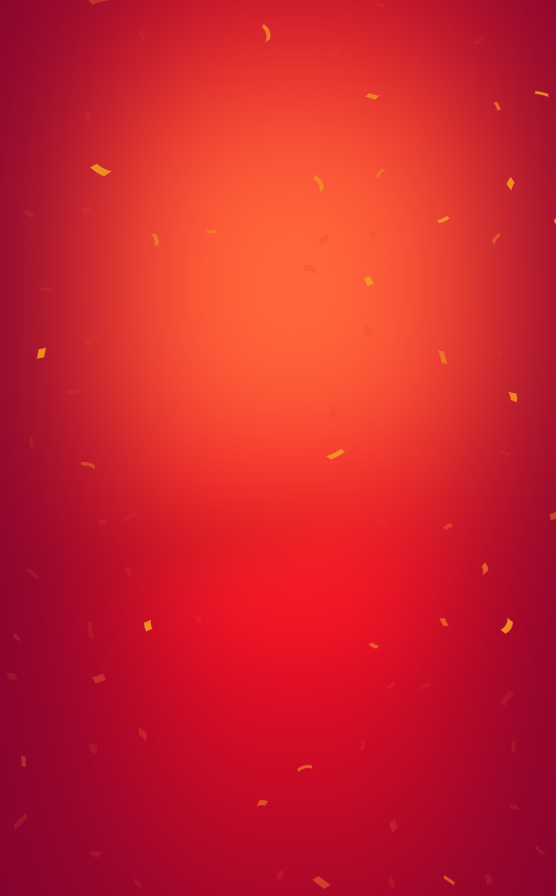
Give the GLSL for this background, as a WebGL 1 fragment shader.

```glsl
precision highp float;

uniform vec2 u_resolution;

const vec3 WINE = vec3(0.50, 0.01, 0.18);
const vec3 CRIMSON = vec3(0.93, 0.06, 0.135);
const vec3 SCARLET = vec3(0.98, 0.08, 0.15);
const vec3 ORANGE = vec3(1.0, 0.395, 0.23);
const vec3 GOLD = vec3(0.96, 0.60, 0.13);
const vec3 EMBER = vec3(0.88, 0.24, 0.20);

const vec2 BODY_CENTER = vec2(0.53, 0.55);
const vec2 BODY_SIZE = vec2(0.40, 0.566);
const vec2 GLOW_CENTER = vec2(0.53, 0.68);
const float GLOW_WIDTH = 0.37;
const float GLOW_BELOW = 0.235;
const float GLOW_ABOVE = 0.265;
const vec2 HOT_CENTER = vec2(0.54, 0.33);
const vec2 HOT_SIZE = vec2(0.20, 0.075);
const vec2 SHADE_CENTER = vec2(0.36, 0.40);
const vec2 SHADE_SIZE = vec2(0.24, 0.05);

const float CELL = 0.105;
const float CONFETTI_EDGE_DENSITY = 0.62;
const float CONFETTI_CORE_DENSITY = 0.16;

float hash(vec2 p) {
  vec3 q = fract(vec3(p.xyx) * 0.1031);
  q += dot(q, q.yzx + 33.33);
  return fract((q.x + q.y) * q.z);
}

// Soft ellipse with an adjustable falloff on each axis
float softEllipse(vec2 offset, vec2 size, vec2 falloff) {
  vec2 d = pow(abs(offset / size), falloff);
  return exp(-d.x - d.y);
}

vec3 backdrop(vec2 uv) {
  float body = softEllipse(uv - BODY_CENTER, BODY_SIZE, vec2(2.4, 3.0));
  vec3 color = mix(WINE, CRIMSON, body);

  // Bright red pool under the glow
  float hot = softEllipse(uv - HOT_CENTER, HOT_SIZE, vec2(2.0));
  color = mix(color, SCARLET, 0.6 * hot);

  // Warm upper glow, longer above than below
  vec2 offset = uv - GLOW_CENTER;
  float height = offset.y < 0.0 ? GLOW_BELOW : GLOW_ABOVE;
  float glow = softEllipse(offset, vec2(GLOW_WIDTH, height), vec2(2.3, 2.5));
  color = mix(color, ORANGE, glow);

  // Faint slanted fold along the lower left of the glow
  vec2 fold = uv - SHADE_CENTER;
  fold.y -= 0.12 * fold.x;
  float shade = softEllipse(fold, SHADE_SIZE, vec2(2.0));
  return color * (1.0 - 0.05 * shade);
}

// Curved, skewed paper strip: returns its coverage
float paperStrip(vec2 p, float angle, vec2 halfSize, float bend, float skew) {
  float c = cos(angle);
  float s = sin(angle);
  p = vec2(c * p.x + s * p.y, c * p.y - s * p.x);
  p.y += bend * p.x * p.x;
  p.x += skew * p.y;
  vec2 d = abs(p) - halfSize;
  float pixel = 1.0 / u_resolution.x;
  return 1.0 - smoothstep(-0.5 * pixel, pixel, max(d.x, d.y));
}

vec3 addConfetti(vec3 color, vec2 p, float aspect) {
  vec2 cell = floor(p / CELL);
  vec2 seed = cell + 7.0;

  // Sparse near the middle, denser toward the frame
  vec2 side = (cell + 0.5) * CELL / vec2(1.0, aspect) - vec2(0.5, 0.47);
  float rim = smoothstep(0.12, 0.48, length(side));
  float density = mix(CONFETTI_CORE_DENSITY, CONFETTI_EDGE_DENSITY, rim);
  float present = step(hash(seed), density);

  vec2 jitter = vec2(hash(seed + 19.7), hash(seed + 41.3));
  vec2 center = (cell + mix(vec2(0.2), vec2(0.8), jitter)) * CELL;
  float angle = 3.14159 * hash(seed + 63.1);
  float size = hash(seed + 87.9);
  vec2 halfSize = vec2(mix(0.007, 0.015, size * size),
                       mix(0.0018, 0.006, hash(seed + 109.2)));
  float bend = mix(-25.0, 25.0, hash(seed + 131.6));
  float skew = mix(-0.7, 0.7, hash(seed + 157.4));
  float cover = paperStrip(p - center, angle, halfSize, bend, skew);

  // Some strips shine, the others sink into the red
  float shine = smoothstep(0.35, 0.85, hash(seed + 173.8));
  vec3 paper = mix(EMBER, GOLD, shine);
  return mix(color, paper, present * cover * mix(0.22, 0.9, shine));
}

void main() {
  vec2 uv = gl_FragCoord.xy / u_resolution;
  vec2 p = gl_FragCoord.xy / u_resolution.x;
  vec3 color = backdrop(uv);
  color = addConfetti(color, p, u_resolution.y / u_resolution.x);
  gl_FragColor = vec4(color, 1.0);
}
```
